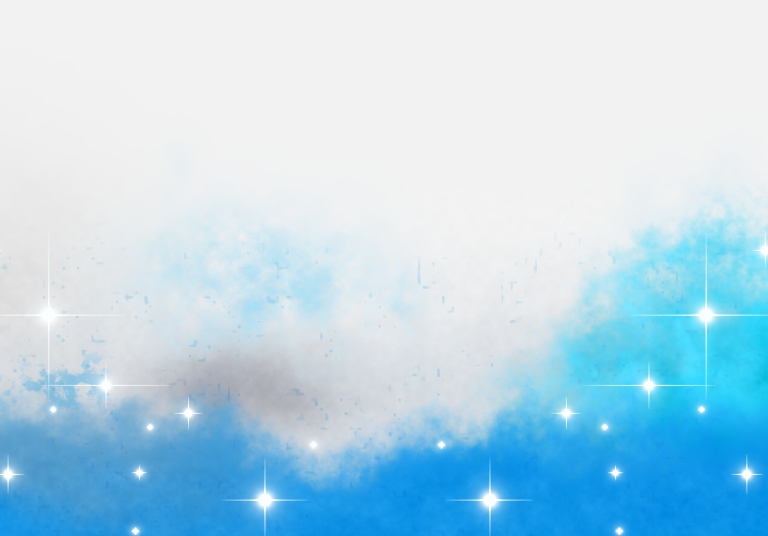
This background is drawn by a Shadertoy shader. Its source:

```glsl
// Pale sky dissolving into blue and cyan watercolor mist with mirrored sparkling stars.

float hash(vec2 p) {
    vec3 q = fract(p.xyx * 0.1031);
    q += dot(q, q.yzx + 33.33);
    return fract((q.x + q.y) * q.z);
}

float noise(vec2 p) {
    vec2 i = floor(p), f = fract(p);
    f = f * f * (3.0 - 2.0 * f);
    return mix(mix(hash(i), hash(i + vec2(1, 0)), f.x),
               mix(hash(i + vec2(0, 1)), hash(i + vec2(1, 1)), f.x), f.y);
}

// Layered noise, centered on zero
float fbm(vec2 p) {
    float sum = 0.0, gain = 0.5;
    for (int i = 0; i < 6; i++) {
        sum += gain * (noise(p) - 0.5);
        p = mat2(1.6, 1.2, -1.2, 1.6) * p + 7.3;
        gain *= 0.55;
    }
    return sum;
}

// Soft elliptical patch
float patchAt(vec2 p, vec2 center, vec2 radius) {
    vec2 d = (p - center) / radius;
    return exp(-dot(d, d));
}

vec3 mist(vec2 uv, vec2 p) {
    float cloud = fbm(p * 5.0 + 3.0);
    float detail = fbm(p * 17.0 + 20.0);
    float grain = fbm(p * 75.0 + 40.0);
    vec2 w = uv + 0.10 * vec2(cloud, fbm(p * 5.0 + 60.0)) + 0.035 * detail;
    float rough = 0.16 * cloud + 0.09 * detail + 0.05 * grain;
    vec3 color = vec3(0.949);

    // Warm and pale gray haze
    color = mix(color, vec3(0.84, 0.835, 0.835), 0.65 * patchAt(w, vec2(-0.03, 0.43), vec2(0.20, 0.25)));
    float haze = smoothstep(0.56, 0.22, uv.y - rough);
    color = mix(color, vec3(0.80, 0.83, 0.86), 0.72 * haze);

    // Faint blue washes in the middle
    float wash = 0.75 * patchAt(w, vec2(0.34, 0.46), vec2(0.14, 0.11))
               + 0.40 * patchAt(w, vec2(0.525, 0.44), vec2(0.025, 0.06))
               + 0.12 * patchAt(w, vec2(0.24, 0.68), vec2(0.025, 0.05))
               + 0.30 * patchAt(w, vec2(0.92, 0.58), vec2(0.10, 0.10));
    color = mix(color, vec3(0.64, 0.86, 0.95), clamp(wash * (0.75 + 2.0 * detail + grain), 0.0, 1.0));

    // Gray smoke over the left shoulder
    color = mix(color, vec3(0.64, 0.645, 0.68), 0.85 * patchAt(w, vec2(0.31, 0.265), vec2(0.12, 0.065)));

    // Cyan bank rising to the right
    float bank = 0.20 + 0.33 * smoothstep(0.56, 0.94, uv.x) - uv.y + rough * 1.3;
    float cyan = smoothstep(-0.08, 0.15, bank) * smoothstep(0.50, 0.70, uv.x + 0.4 * cloud);
    vec3 cyanColor = mix(vec3(0.40, 0.82, 0.93), vec3(0.06, 0.80, 0.96), smoothstep(0.75, 1.0, uv.x + 0.5 * cloud));
    color = mix(color, cyanColor + 0.22 * detail, 0.92 * cyan);

    // Blue pool along the bottom
    float level = 0.205 - 0.05 * patchAt(uv, vec2(0.46, 0.0), vec2(0.13, 1.0))
                + 0.03 * patchAt(uv, vec2(0.08, 0.0), vec2(0.09, 1.0));
    float pool = smoothstep(-0.07, 0.10, level - uv.y + rough);
    float dull = smoothstep(0.52, 0.12, uv.x) * smoothstep(-0.06, 0.20, uv.y + 0.25 * cloud);
    vec3 blue = mix(vec3(0.03, 0.565, 0.90), vec3(0.31, 0.60, 0.79), dull);
    color = mix(color, blue + 0.14 * detail * vec3(1.0, 0.6, 0.3), 0.96 * pool);

    // Blue flecks on the left and fine paper grain
    float fleck = patchAt(w, vec2(0.09, 0.29), vec2(0.08, 0.06)) * smoothstep(0.0, 0.20, detail + 0.5 * grain);
    color = mix(color, vec3(0.34, 0.70, 0.88), 0.6 * fleck);
    float speck = smoothstep(0.75, 0.95, noise(p * 110.0)) * smoothstep(0.48, 0.70, noise(p * 23.0));
    color = mix(color, color * vec3(0.72, 0.91, 0.99), 0.6 * speck * smoothstep(0.62, 0.45, uv.y));
    return color + 0.055 * grain * smoothstep(0.75, 0.35, uv.y);
}

// Glowing core with tapered horizontal and vertical rays
float star(vec2 d, vec2 rays) {
    float size = 0.004 + 0.14 * min(rays.y, 0.075);
    float r = length(d) / size;
    float glow = exp(-r * r * 0.9) + 0.42 * exp(-r * r * 0.16);
    vec2 a = abs(d);
    vec2 fade = max(1.0 - a / rays, 0.0);
    float thin = 0.0011 + 0.012 * rays.y * rays.y;
    vec2 line = exp(-a.yx * a.yx / (thin * thin)) * sqrt(fade);
    return glow + 0.85 * (line.x + line.y);
}

void mainImage(out vec4 fragColor, in vec2 fragCoord) {
    vec2 uv = fragCoord / iResolution.xy;
    vec2 p = fragCoord / iResolution.y;
    vec3 color = mist(uv, p);

    // Distance from the mirror axis, height, then ray lengths
    vec4 stars[11] = vec4[11](
        vec4(0.428, 0.412, 0.145, 0.16), vec4(0.3535, 0.281, 0.125, 0.045),
        vec4(0.246, 0.229, 0.028, 0.032), vec4(0.422, 0.236, 0.006, 0.006),
        vec4(0.296, 0.203, 0.006, 0.006), vec4(0.310, 0.118, 0.015, 0.015),
        vec4(0.481, 0.115, 0.030, 0.038), vec4(0.1465, 0.067, 0.082, 0.08),
        vec4(0.0833, 0.170, 0.008, 0.008), vec4(0.315, 0.009, 0.008, 0.008),
        vec4(0.505, 0.533, 0.025, 0.035));
    vec2 mirrored = vec2(abs(uv.x - 0.4915), uv.y);
    float light = 0.0;
    for (int i = 0; i < 11; i++) {
        vec2 d = (mirrored - stars[i].xy) * vec2(iResolution.x / iResolution.y, 1.0);
        light += star(d, stars[i].zw);
    }
    color = mix(color, vec3(0.985, 0.995, 1.0), min(light, 1.0));
    fragColor = vec4(clamp(color, 0.0, 1.0), 1.0);
}
```
